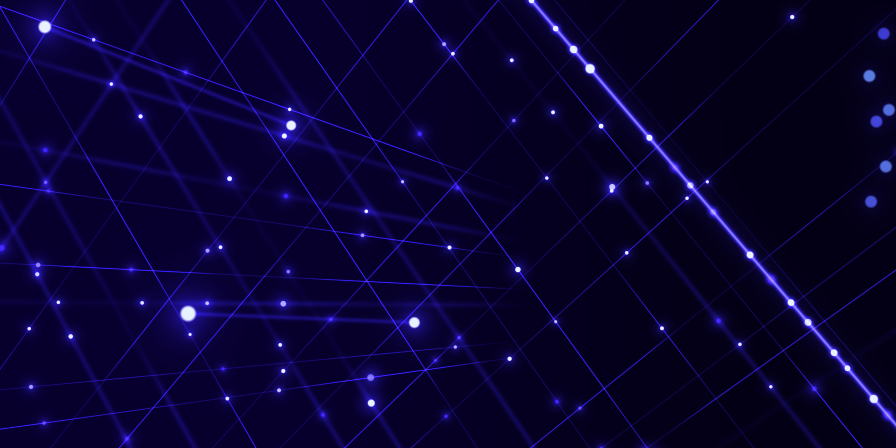
A WebGL 1 fragment shader for this background:

```glsl
precision highp float;
// Tilted web of blue light threads with glowing nodes and one bright diagonal beam.
uniform vec2 u_resolution;

#define THREADS 13
#define NODE_CELL 0.19
#define NODE_SHARE 0.56
#define NODE_RADIUS 0.0044
#define THIN_WIDTH 0.0013
#define SOFT_WIDTH 0.0065
#define BEAM_POINT vec2(1.255, 0.919)
#define BEAM_ANGLE -0.861
#define LEFT_COLOR vec3(0.027, 0.0, 0.178)
#define RIGHT_COLOR vec3(0.012, 0.0, 0.085)
#define GLOW_COLOR vec3(0.17, 0.11, 0.74)
#define CORE_COLOR vec3(0.91, 0.95, 1.0)

float hash(vec2 v) {
  return fract(sin(dot(v, vec2(127.1, 311.7))) * 43758.55);
}

float smoothNoise(float x, float seed) {
  float cell = floor(x);
  return mix(hash(vec2(cell, seed)), hash(vec2(cell + 1.0, seed)),
             smoothstep(0.0, 1.0, x - cell));
}

// Soft stroke that keeps its total light when thinner than a pixel.
float stroke(float d, float width) {
  float w = max(width, 0.6 / u_resolution.y);
  return exp(-d * d / (w * w)) * width / w;
}

float disc(float d, float radius) {
  float edge = max(0.7 / u_resolution.y, radius * 0.25);
  return 1.0 - smoothstep(radius - edge, radius + edge, d);
}

// Coordinates along (x) and across (y) a line.
vec2 alongLine(vec2 p, vec2 origin, float angle) {
  vec2 dir = vec2(cos(angle), sin(angle));
  vec2 v = p - origin;
  return vec2(dot(v, dir), dir.x * v.y - dir.y * v.x);
}

// Light is a pair: x is blue glow, y is white core.
vec2 star(float d, float radius, float whiteness) {
  float core = disc(d, radius);
  return vec2(0.95 * exp(-d / (radius * 1.9)) + 0.5 * core, core * whiteness);
}

vec2 nodes(vec2 q, float cell, float share, float radius, float seed) {
  float id = floor(q.x / cell);
  float shift = hash(vec2(id, seed + 3.1));
  float size = hash(vec2(id, seed + 5.7));
  float whiteness = smoothstep(0.15, 0.6, hash(vec2(id, seed + 8.3)));
  float d = length(q - vec2((id + mix(0.3, 0.7, shift)) * cell, 0.0));
  float r = radius * (0.75 + 0.4 * size + 1.1 * pow(size, 14.0));
  float window = 1.0 - smoothstep(cell * 0.12, cell * 0.3, d);
  return step(hash(vec2(id, seed)), share) * window * star(d, r, whiteness);
}

// One thread, crisp or out of focus, with light varying along its length.
vec2 thread(vec2 p, vec2 origin, float angle, float seed, float fade, float share) {
  vec2 q = alongLine(p, origin, angle);
  float isSoft = step(0.58, hash(vec2(seed, 1.7)));
  float span = smoothstep(0.2, 0.75, smoothNoise(q.x * 3.5, seed + 0.4));
  float thin = mix(0.3, 1.15, span) * stroke(q.y, THIN_WIDTH);
  float soft = mix(0.06, 0.28, span) * stroke(q.y, SOFT_WIDTH);
  vec2 light = vec2(mix(thin, soft, isSoft) * fade, 0.0);
  return light + nodes(q, NODE_CELL, share, NODE_RADIUS, seed);
}

void main() {
  vec2 p = gl_FragCoord.xy / u_resolution.y;
  p.x += 1.0 - 0.5 * u_resolution.x / u_resolution.y;

  vec2 beam = alongLine(p, BEAM_POINT, BEAM_ANGLE);
  float beyond = smoothstep(-0.01, 0.01, beam.y);
  float share = mix(NODE_SHARE, 0.12, step(0.0, beam.y));
  vec2 light = vec2(0.0);

  // Three fans of threads: falling, rising and shallow.
  for (int i = 0; i < THREADS; i++) {
    float n = float(i);
    float k = (n + 0.7 * hash(vec2(n, 2.3))) / float(THREADS);
    light += thread(p, vec2(mix(0.0, 1.75, k), 0.5), mix(-1.08, -0.86, k),
                    n + 11.0, mix(1.0, 0.35, beyond), share * 0.85);
    light += thread(p, vec2(mix(-0.2, 2.5, k), 0.5), mix(1.02, 0.56, k),
                    n + 41.0, 0.85, share * 0.7);
    if (i < 8) {
      float s = (n + 0.5 * hash(vec2(n, 6.1))) / 8.0;
      float reach = 1.0 - smoothstep(0.95, 1.2, p.x);
      light += thread(p, vec2(0.0, mix(-0.02, 1.1, s)), mix(0.17, -0.4, s),
                      n + 71.0, reach, share * step(p.x, 1.15));
    }
  }

  // Large stars joined in pairs by soft links.
  for (int i = 0; i < 2; i++) {
    float k = float(i);
    vec2 a = mix(vec2(0.10, 0.94), vec2(0.42, 0.30), k);
    vec2 b = mix(vec2(0.65, 0.72), vec2(0.925, 0.28), k);
    vec2 ab = b - a;
    float t = clamp(dot(p - a, ab) / dot(ab, ab), 0.0, 1.0);
    light.x += 0.4 * stroke(length(p - a - ab * t), 0.005);
    light += star(length(p - a), 0.0135 + 0.003 * k, 1.0);
    light += star(length(p - b), 0.0105 + 0.001 * k, 1.0);
  }

  // Bright beam, its halo and the beads strung on it.
  float across = abs(beam.y);
  light.x += 1.1 * stroke(across, 0.0055) + 0.3 * exp(-across / 0.016);
  light.y += 0.45 * stroke(across, 0.0026);
  light += nodes(beam, 0.068, 0.8, 0.0078, 97.0);

  vec3 color = mix(LEFT_COLOR, RIGHT_COLOR, smoothstep(0.5, 1.75, p.x));
  color += GLOW_COLOR * light.x;
  color = mix(color, CORE_COLOR, clamp(light.y, 0.0, 1.0));

  // Out-of-focus discs near the right edge.
  for (int i = 0; i < 6; i++) {
    float n = float(i);
    vec2 c = vec2(1.92 + 0.07 * hash(vec2(n, 4.9)),
                  0.54 + 0.065 * (n + hash(vec2(n, 9.2))));
    float d = length(p - c);
    vec3 tint = mix(vec3(0.24, 0.2, 0.9), vec3(0.42, 0.6, 1.0), hash(vec2(n, 7.4)));
    color += GLOW_COLOR * 0.3 * exp(-d / 0.016);
    color = mix(color, tint, 0.85 * disc(d, 0.013));
  }
  gl_FragColor = vec4(min(color, 1.0), 1.0);
}
```
